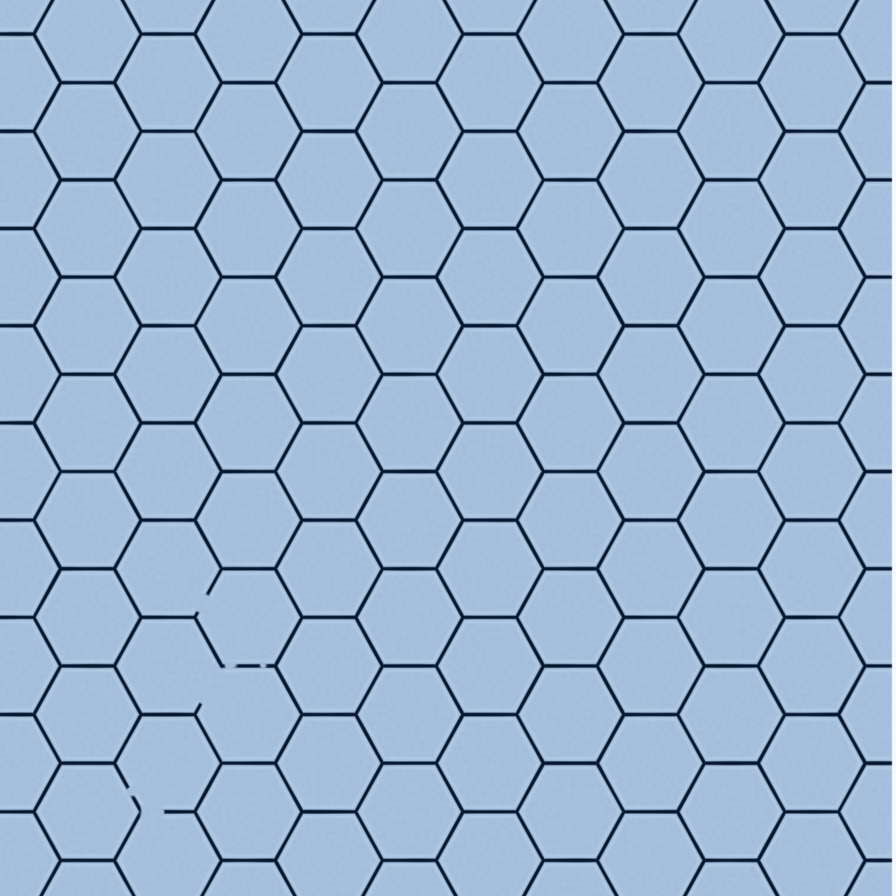
A Shadertoy shader for this pattern:

```glsl
// Pale blue honeycomb of thin navy lines, with a few broken edges and a white right margin.

const vec3 FILL = vec3(0.645, 0.747, 0.865);
const vec3 HALO = vec3(0.705, 0.805, 0.895);
const vec3 INK = vec3(0.02, 0.09, 0.18);
const vec3 MARGIN = vec3(0.97, 0.98, 0.99);

const float CELL_HEIGHT = 0.1085;          // flat side to flat side
const float COLUMN_STEP = 0.0898;          // between neighbouring columns
const vec2 CELL_ORIGIN = vec2(0.0977, 0.8535);
const float LINE_HALF = 0.0020;
const float LINE_SOFT = 0.0013;
const float WIDTH_VARIATION = 0.0004;
const float HALO_OFFSET = 0.0054;
const float HALO_WIDTH = 0.0016;
const float MOTTLE = 0.018;
const float MARGIN_X = 0.9955;

// Worn spots: centre and radius
const int SPOT_COUNT = 6;
const vec3 SPOTS[SPOT_COUNT] = vec3[](
    vec3(0.234, 0.236, 0.023), vec3(0.226, 0.327, 0.011),
    vec3(0.257, 0.258, 0.006), vec3(0.293, 0.258, 0.004),
    vec3(0.170, 0.095, 0.013), vec3(0.147, 0.116, 0.006));

vec2 hashGradient(vec2 cell) {
    vec3 h = fract(cell.xyx * vec3(0.1031, 0.1030, 0.0973));
    h += dot(h, h.yzx + 33.33);
    float angle = 6.2832 * fract((h.x + h.y) * h.z);
    return vec2(cos(angle), sin(angle));
}

float gradientNoise(vec2 p) {
    vec2 i = floor(p), f = p - i;
    vec2 u = f * f * f * (f * (f * 6.0 - 15.0) + 10.0);
    vec2 e = vec2(0.0, 1.0);
    float a = dot(hashGradient(i), f);
    float b = dot(hashGradient(i + e.yx), f - e.yx);
    float c = dot(hashGradient(i + e.xy), f - e.xy);
    float d = dot(hashGradient(i + e.yy), f - e.yy);
    return mix(mix(a, b, u.x), mix(c, d, u.x), u.y);
}

// Distance to the nearest edge of a flat-topped honeycomb
float honeycombEdge(vec2 uv) {
    const vec2 period = vec2(sqrt(3.0), 1.0);
    vec2 p = (uv - CELL_ORIGIN) / vec2(2.0 * COLUMN_STEP, CELL_HEIGHT);
    vec2 a = (fract(p + 0.5) - 0.5) * period;
    vec2 b = (fract(p) - 0.5) * period;
    vec2 q = abs(dot(a, a) < dot(b, b) ? a : b);
    return CELL_HEIGHT * (0.5 - max(q.y, dot(q, 0.5 * period)));
}

// 1 where the ink is intact, 0 inside the ragged worn spots
float intactInk(vec2 uv) {
    float ragged = 0.003 * gradientNoise(uv * 130.0);
    float intact = 1.0;
    for (int i = 0; i < SPOT_COUNT; i++) {
        float d = distance(uv, SPOTS[i].xy) - SPOTS[i].z + ragged;
        intact *= smoothstep(-0.002, 0.002, d);
    }
    return intact;
}

void mainImage(out vec4 fragColor, in vec2 fragCoord) {
    vec2 uv = fragCoord / iResolution.xy;
    float pixel = 1.0 / min(iResolution.x, iResolution.y);

    float edge = honeycombEdge(uv);
    float intact = intactInk(uv);

    // Softly mottled ground with a light rim beside each line
    float rim = (edge - HALO_OFFSET) / HALO_WIDTH;
    vec3 color = FILL + MOTTLE * gradientNoise(uv * 190.0);
    color = mix(color, HALO, 0.75 * exp(-rim * rim) * intact);

    // Ink lines of slightly uneven width
    float halfWidth = LINE_HALF + WIDTH_VARIATION * gradientNoise(uv * 24.0);
    float soft = max(LINE_SOFT, 0.7 * pixel);
    float line = 1.0 - smoothstep(halfWidth - soft, halfWidth + soft, edge);
    color = mix(color, INK, line * intact);

    // Right margin
    color = mix(color, MARGIN, smoothstep(-pixel, pixel, uv.x - MARGIN_X));

    fragColor = vec4(color, 1.0);
}
```
